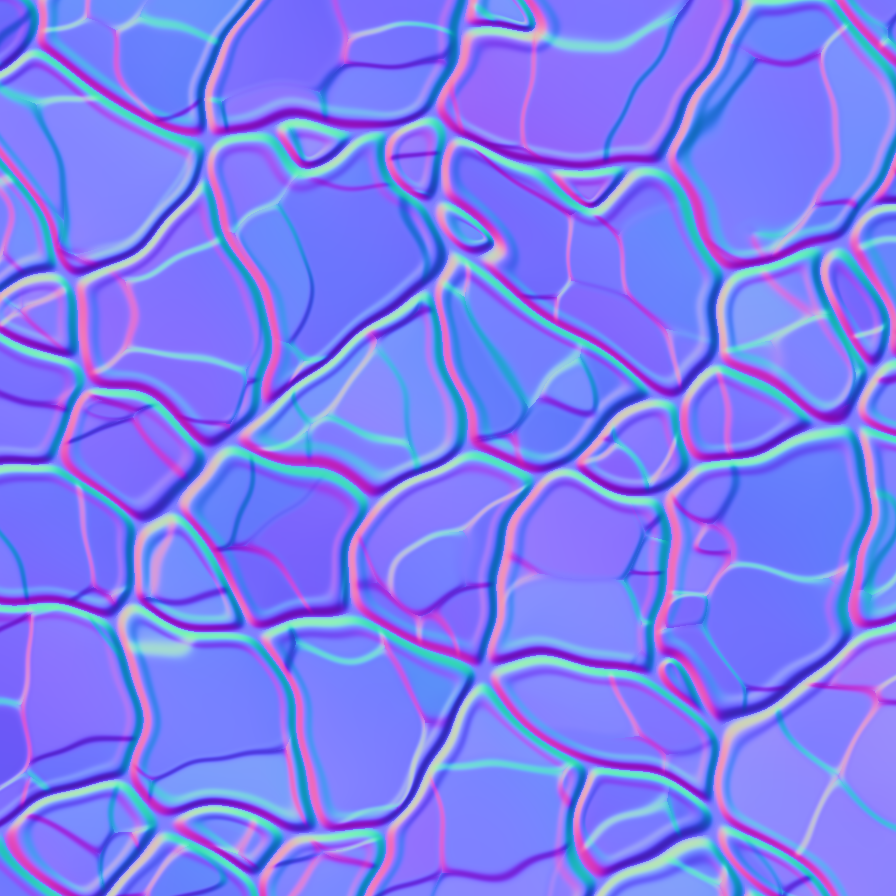
Reproduce this texture map procedurally as a Shadertoy shader.

```glsl
// Tangent-space normal map of packed, rimmed stones with faceted, ledged faces.

#define STONES 6.4       // stone sites across the canvas
#define STONE_SPREAD 0.8 // size contrast between slabs and pebbles
#define FACETS 8.6       // facet sites across the canvas
#define FACET_SPREAD 0.6
#define STONE_ROUND 0.0055 // corner radius of stones
#define FACET_ROUND 0.0035 // corner radius of facets
#define BEVEL 1.9        // slope of the outer stone edge
#define RIM 0.62         // slope of the inner rim line
#define LEDGE 1.0        // slope of the steps between facets
#define TILT 0.27        // random lean of stones and facets

struct Cell {
    float dist;   // distance to the border, in canvas units
    vec2 outward; // direction to the border
    vec2 ledge;   // direction of descent across the border
    vec3 seed;    // random values of the cell
};

vec3 hash3(vec2 p) {
    vec3 h = fract(p.xyx * vec3(0.1031, 0.1030, 0.0973));
    h += dot(h, h.yxz + 33.33);
    return fract((h.xxy + h.yzz) * h.zyx);
}

float bump(float x, float width) {
    x /= width;
    return exp(-x * x);
}

// Random plateau height, independent of the cell size
float plateau(vec3 seed) {
    return fract(seed.x * 7.0 + seed.y * 13.0);
}

// Many large cells, some much smaller ones
float size(vec3 seed) {
    return smoothstep(0.1, 0.75, seed.z);
}

// Distance with a rounded tip at the site
float softLength(vec2 v) {
    return sqrt(dot(v, v) + 0.006);
}

// Layered sines that bend straight borders
vec2 warp(vec2 p) {
    vec2 w = 0.022 * sin(p.yx * vec2(13.0, 11.0) + vec2(0.7, 2.1) + 4.0 * p);
    w += 0.008 * sin(p.yx * vec2(31.0, 27.0) + vec2(3.0, 1.2) - 9.0 * p);
    return w + 0.002 * sin(p.yx * vec2(83.0, 71.0) + 23.0 * p);
}

// Additively weighted cellular noise with smoothly joined borders
Cell cells(vec2 p, float count, float spread, float rounding) {
    vec2 q = p * count, base = floor(q);
    vec2 home = base, homeDir = vec2(0.0);
    float nearest = 1e3;
    Cell c;
    for (int j = -2; j <= 2; j++)
    for (int i = -2; i <= 2; i++) {
        vec2 id = base + vec2(i, j);
        vec3 seed = hash3(id);
        vec2 v = id + 0.1 + 0.8 * seed.xy - q;
        float f = softLength(v) - spread * size(seed);
        if (f < nearest) {
            nearest = f;
            home = id;
            homeDir = v / softLength(v);
            c.seed = seed;
        }
    }
    float total = 1e-25;
    c.outward = c.ledge = vec2(0.0);
    for (int j = -2; j <= 2; j++)
    for (int i = -2; i <= 2; i++) {
        vec2 id = base + vec2(i, j);
        if (distance(id, home) < 0.5) continue;
        vec3 seed = hash3(id);
        vec2 v = id + 0.1 + 0.8 * seed.xy - q;
        float len = softLength(v);
        vec2 edge = v / len - homeDir;
        float slant = max(length(edge), 0.1);
        float d = (len - spread * size(seed) - nearest) / (slant * count);
        float weight = exp(-min(d, 0.25) / rounding);
        float drop = clamp(8.0 * (plateau(c.seed) - plateau(seed)), -1.0, 1.0);
        total += weight;
        c.outward += weight * edge / slant;
        c.ledge += weight * drop * edge / slant;
    }
    c.outward /= total;
    c.ledge /= total;
    c.dist = -rounding * log(total);
    return c;
}

void mainImage(out vec4 fragColor, in vec2 fragCoord) {
    vec2 p = fragCoord / iResolution.y + 3.0;
    vec2 bent = p + warp(p);
    Cell stone = cells(bent, STONES, STONE_SPREAD, STONE_ROUND);

    // Each stone gets its own facet layout
    vec2 shift = floor(stone.seed.xy * 40.0) * 0.37;
    vec2 curled = bent + 0.7 * warp(p.yx * 1.3) + shift;
    Cell facet = cells(curled, FACETS, FACET_SPREAD, FACET_ROUND);

    // Broad lean of faces, with a soft swell
    float inside = smoothstep(0.0, 0.010, stone.dist);
    vec2 lean = TILT * (stone.seed.yx - 0.5);
    lean += TILT * (facet.seed.yx - 0.5) * smoothstep(0.0, 0.012, facet.dist);
    lean += 0.05 * sin(p.yx * vec2(17.0, 14.0) + 8.0 * p);
    vec2 slope = inside * (lean + vec2(0.02, -0.03));

    // Thin ledges between facets
    slope += inside * LEDGE * facet.ledge * bump(facet.dist, 0.0036);

    // Steep bevel, raised inner rim and wide shoulder
    float profile = BEVEL * bump(stone.dist - 0.0048, 0.0038);
    profile -= RIM * (0.5 + 0.5 * stone.seed.x) * bump(stone.dist - 0.0165, 0.0042);
    profile += 0.10 * inside * exp(-max(stone.dist, 0.0) / 0.03);
    slope += stone.outward * profile;

    vec3 normal = normalize(vec3(-slope.x, slope.y, 1.0));
    fragColor = vec4(0.5 + 0.5 * normal, 1.0);
}
```
